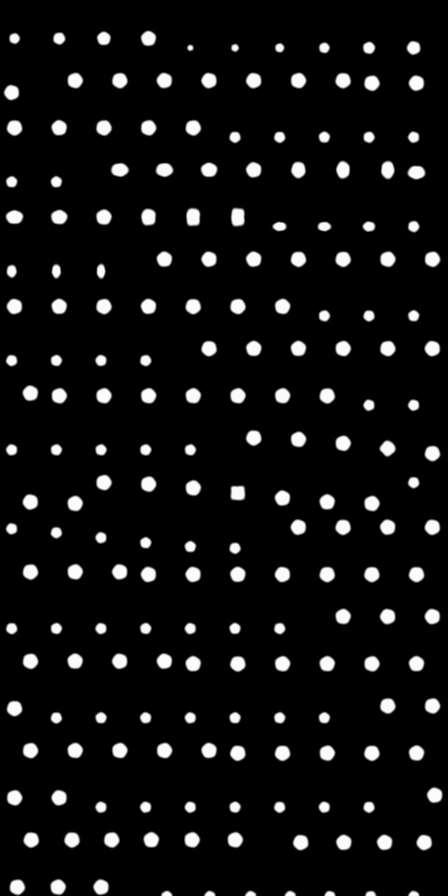
This pattern is drawn by a Shadertoy shader. Its source:

```glsl
// White dots on black in a 10 x 20 grid. Dots are numbered row by row and fall
// into runs of seven that cycle through three resting poses; a few groups of
// runs instead sweep their size, proportions, height or sideways position.

const float PITCH = 0.0997;        // cell side, as a share of canvas width
const int COLUMNS = 10;
const int RUN_LENGTH = 7;
const int RUN_PHASE = 3;           // dots already spent before the first one
const int GROW_RUN = 0;            // first run of each sweeping group
const int STRETCH_RUN = 5;
const int DROP_RUN = 14;
const int SLIDE_RUN = 26;
const float SWEEP = 0.47;          // travel of a sweep, in cells
const float SLIDE_START = 0.735;
const float BIG_RADIUS = 0.167;
const float SMALL_RADIUS = 0.120;
const vec2 LEFT_POSE = vec2(0.326, 0.862);
const vec2 SMALL_POSE = vec2(0.262, 1.072);
const vec2 RIGHT_POSE = vec2(0.682, 0.804);
const float EDGE = 0.037;          // half width of the soft edge, in cells
const float WOBBLE = 0.025;        // uneven outline, relative to radius
const vec3 INK = vec3(0.985);
const vec3 GROUND = vec3(0.0);

float hash(float n) {
    return fract(sin(n * 12.9898) * 43758.5453);
}

bool inGroup(int run, int first, int count) {
    return run >= first && run < first + count;
}

// Superellipse length: power 2 is round, higher powers are squarer.
float roundLength(vec2 p, float power) {
    vec2 a = pow(abs(p) + 1e-5, vec2(power));
    return pow(a.x + a.y, 1.0 / power);
}

// Coverage of one dot; p is measured from the upper left corner of its cell.
float dotCoverage(vec2 p, int index) {
    int run = (index + RUN_PHASE) / RUN_LENGTH;
    int stepInRun = (index + RUN_PHASE) % RUN_LENGTH;
    int pose = run % 3;
    float progress = float(stepInRun) / float(RUN_LENGTH - 1);
    float eased = smoothstep(0.0, 1.0, progress);

    vec2 center = pose == 0 ? LEFT_POSE : pose == 1 ? SMALL_POSE : RIGHT_POSE;
    float radius = pose == 1 ? SMALL_RADIUS : BIG_RADIUS;
    float aspect = 1.0;
    float power = 2.0;
    bool diamond = false;

    // Sweeping groups
    if (inGroup(run, GROW_RUN, 2)) {
        radius = mix(0.063, 0.163, progress);
    }
    if (inGroup(run, STRETCH_RUN, 3)) {
        float strength = pose == 1 ? 0.23 : 0.14;
        aspect = 1.0 + strength * (1.0 - 2.0 * eased);
        if (pose == 0) power = mix(2.0, 3.6, smoothstep(0.45, 1.0, progress));
    }
    if (inGroup(run, DROP_RUN, 3)) {
        center.y = RIGHT_POSE.y + SWEEP * eased;
        if (stepInRun == 3 && pose != 1) {
            diamond = pose == 2;
            power = diamond ? 3.0 : 5.0;
            radius *= 0.92;
        }
    }
    if (inGroup(run, SLIDE_RUN, 3)) {
        center.x = SLIDE_START - SWEEP * eased;
    }

    // Slightly uneven outline
    vec2 q = p - center;
    float seed = hash(float(index) + 1.0);
    float angle = atan(q.y, q.x + 1e-6);
    radius *= 1.0 + WOBBLE * sin(5.0 * angle + 6.2832 * seed);

    q /= vec2(aspect, 1.0 / aspect);
    if (diamond) q = vec2(q.x + q.y, q.y - q.x) * 0.70711;
    return 1.0 - smoothstep(-EDGE, EDGE, roundLength(q, power) - radius);
}

void mainImage(out vec4 fragColor, in vec2 fragCoord) {
    // Cells count rightward and downward from the upper left corner
    vec2 fromTop = vec2(fragCoord.x, iResolution.y - fragCoord.y);
    vec2 grid = fromTop / (iResolution.x * PITCH);
    ivec2 cell = ivec2(floor(grid));

    // Low dots spill into the next row, so the row above is drawn too
    float coverage = 0.0;
    for (int rise = 0; rise < 2; rise++) {
        int row = cell.y - rise;
        if (row < 0 || cell.x >= COLUMNS) continue;
        vec2 local = grid - vec2(float(cell.x), float(row));
        coverage = max(coverage, dotCoverage(local, row * COLUMNS + cell.x));
    }
    fragColor = vec4(mix(GROUND, INK, coverage), 1.0);
}
```
